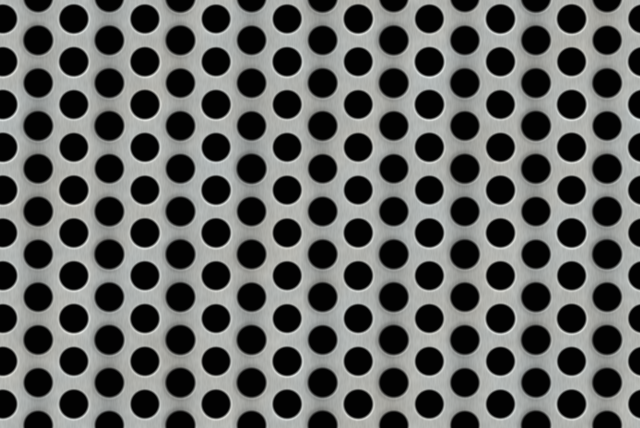
This texture is drawn by a WebGL 2 fragment shader. Its source:

```glsl
#version 300 es
precision highp float;
// Perforated steel sheet: staggered round holes with bevelled rims and worn, brushed metal.

uniform vec2 u_resolution;
out vec4 outColor;

const float TAU = 6.2831853;
const vec2 REPEATS = vec2(9.0, 10.0);     // hole pairs across and down
const vec2 SHEET = vec2(1.5, 1.0);        // sheet size in units of its height
const float RADIUS = 0.0314;
const vec2 BRIGHT_START = vec2(0.0042, 0.0560);
const vec2 SHADED_START = BRIGHT_START + 0.5 / REPEATS;

const vec3 STEEL = vec3(0.695, 0.705, 0.692);
const vec3 COOL_TINT = vec3(-0.012, 0.0, 0.012);
const vec3 HOLE = vec3(0.008);

vec2 hash2(vec2 p) {
    vec3 q = fract(p.xyx * vec3(0.1031, 0.1030, 0.0973));
    q += dot(q, q.yzx + 33.33);
    return fract((q.xx + q.yz) * q.zy);
}

float bell(float x, float width) {
    float t = x / width;
    return exp(-t * t);
}

// Distance to the nearest scattered point, wrapping at the sheet edges.
float cellular(vec2 uv, vec2 count) {
    vec2 p = uv * count;
    vec2 base = floor(p);
    float nearest = 2.0;
    for (int y = -1; y <= 1; y++) {
        for (int x = -1; x <= 1; x++) {
            vec2 cell = base + vec2(x, y);
            vec2 d = cell + hash2(mod(cell, count)) - p;
            nearest = min(nearest, dot(d, d));
        }
    }
    return sqrt(nearest);
}

// Broad uneven tone from -1 to 1; whole frequencies keep it seamless.
float wear(vec2 uv, float phase) {
    vec2 a = TAU * uv;
    float broad = sin(a.x * 2.0 + a.y + phase) * sin(a.y * 2.0 - a.x + phase * 1.7);
    float patches = sin(a.x * 5.0 - a.y * 3.0 + 2.0 * broad + phase * 2.3);
    float fine = sin(a.x * 11.0 + a.y * 7.0 + 2.0 * patches);
    return 0.5 * broad + 0.3 * patches + 0.2 * fine;
}

// Offset from the nearest hole centre of one lattice (xy) and its random tone (z).
vec3 nearestHole(vec2 uv, vec2 start, float seed) {
    vec2 grid = (uv - start) * REPEATS;
    vec2 id = floor(grid + 0.5);
    return vec3((grid - id) * SHEET / REPEATS, hash2(mod(id, REPEATS) + seed).x);
}

// Brushed steel: vertical streaks, mottling and soft stains.
vec3 brushedSteel(vec2 uv) {
    float streaks = cellular(uv, vec2(260.0, 50.0)) - 0.5;
    float mottle = cellular(uv, vec2(42.0, 30.0)) - 0.5;
    float stain = wear(uv, 0.8);
    vec3 steel = STEEL + 0.045 * streaks - 0.035 * mottle + 0.022 * stain;
    return steel + COOL_TINT * wear(uv, 3.1);
}

// Shadow running down a column, pooling on the left of each hole.
float columnShade(vec3 hole, float unevenness) {
    float r = length(hole.xy);
    float side = 0.5 - 0.5 * hole.x / max(r, 0.001);
    float band = bell(hole.x + 0.003, 0.029) * (0.13 + 0.06 * unevenness);
    float halo = (1.0 - smoothstep(0.032, 0.049, r)) * (0.08 + 0.18 * side);
    return band + halo * (0.5 + 0.8 * hole.z);
}

// Cuts a hole with a bevel of the given width and a rim lit from below.
vec3 drill(vec3 metal, vec3 hole, float bevel, float rimGain) {
    float r = length(hole.xy);
    vec2 dir = hole.xy / max(r, 0.001);
    float radius = RADIUS * (1.0 + 0.025 * (hole.z - 0.5));
    float lit = 0.55 - 0.4 * dir.y + 0.15 * dir.x;
    float rim = bell(r - radius - bevel - 0.0018, 0.0024);
    float pixel = 0.6 / u_resolution.y;
    float solid = smoothstep(radius - pixel, radius + bevel + pixel, r);
    return mix(HOLE, metal + rimGain * rim * lit * (0.7 + 0.6 * hole.z), solid);
}

void main() {
    vec2 uv = gl_FragCoord.xy / u_resolution;
    vec3 bright = nearestHole(uv, BRIGHT_START, 3.0);
    vec3 shaded = nearestHole(uv, SHADED_START, 41.0);

    vec3 color = brushedSteel(uv);
    color *= 1.0 - columnShade(shaded, wear(uv, 5.2));
    color = drill(color, bright, 0.0040, 0.12);
    color = drill(color, shaded, 0.0048, 0.08);
    outColor = vec4(clamp(color, 0.0, 1.0), 1.0);
}
```
